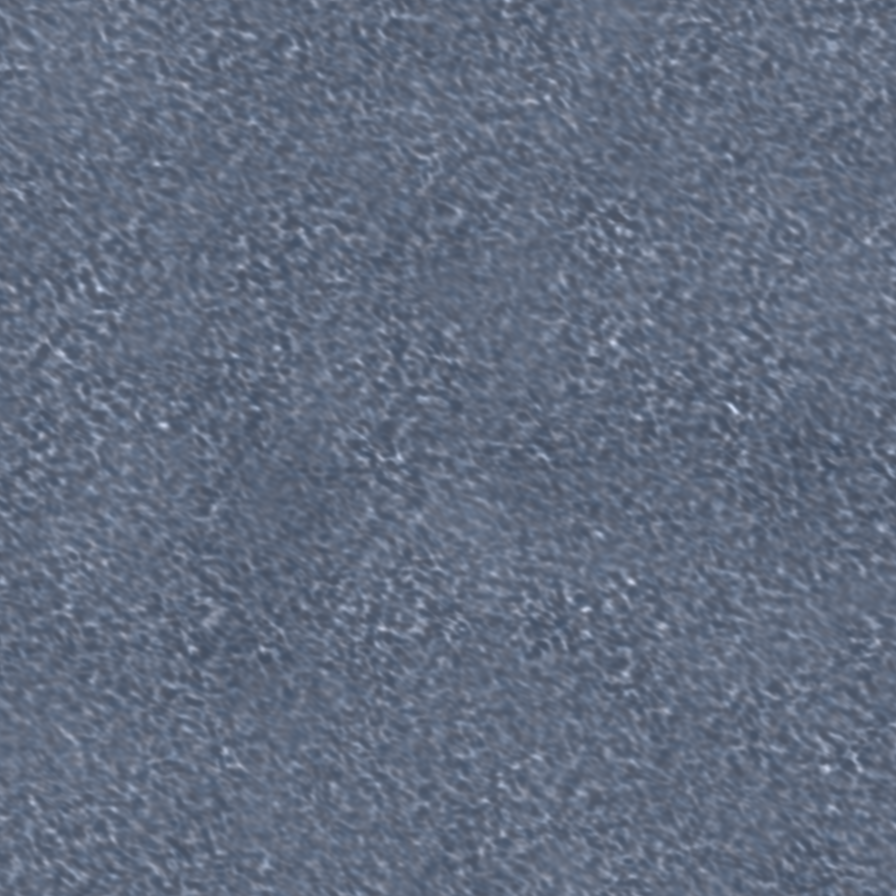
A WebGL 2 fragment shader for this texture:

```glsl
#version 300 es
precision highp float;

uniform vec2 u_resolution;
out vec4 fragColor;

// Random gradient in the square -1..1
vec2 hash2(vec2 cell) {
    vec2 k = vec2(dot(cell, vec2(127.1, 311.7)), dot(cell, vec2(269.5, 183.3)));
    return fract(sin(k) * 43758.5453) * 2.0 - 1.0;
}

float gradientNoise(vec2 p) {
    vec2 cell = floor(p);
    vec2 f = fract(p);
    vec2 s = f * f * (3.0 - 2.0 * f);
    float a = dot(hash2(cell), f);
    float b = dot(hash2(cell + vec2(1, 0)), f - vec2(1, 0));
    float c = dot(hash2(cell + vec2(0, 1)), f - vec2(0, 1));
    float d = dot(hash2(cell + vec2(1, 1)), f - vec2(1, 1));
    return mix(mix(a, b, s.x), mix(c, d, s.x), s.y);
}

// Coordinates along and across a direction given by its angle
vec2 alongAcross(vec2 p, float angle) {
    vec2 dir = vec2(cos(angle), sin(angle));
    return vec2(dot(p, dir), dot(p, vec2(-dir.y, dir.x)));
}

// Broad, soft variation over the surface
float mottle(vec2 p) {
    float sum = 0.0;
    float weight = 0.6;
    for (int i = 0; i < 3; i++) {
        sum += weight * gradientNoise(p);
        p = alongAcross(p, 0.9) * 2.1 + 13.7;
        weight *= 0.75;
    }
    return sum;
}

// Short nubs leaning down to the right
float grain(vec2 p) {
    float coarse = gradientNoise(alongAcross(p, -0.68) * vec2(66.0, 104.0));
    float fine = gradientNoise(alongAcross(p, -0.5) * vec2(112.0, 168.0) + 41.3);
    return 0.75 * coarse + 0.48 * fine;
}

void main() {
    vec2 p = gl_FragCoord.xy / min(u_resolution.x, u_resolution.y);

    // Bend the grain slightly so that its direction wanders
    vec2 bend = vec2(gradientNoise(p * 19.0 + 5.2), gradientNoise(p * 19.0 + 71.8));
    float nubs = grain(p + 0.007 * bend);

    // Relief is stronger in some patches, and highlights outreach the shadows
    nubs *= 1.0 + 1.3 * mottle(p * 8.0 + 23.0);
    float relief = nubs + 0.9 * (nubs * nubs - 0.025);
    float light = 0.31 * relief + 0.07 * mottle(p * 5.0 + 3.0);

    // Slate blue with faint warm and cool flecks
    float warmth = gradientNoise(alongAcross(p, -0.6) * vec2(58.0, 80.0) + 90.4);
    vec3 colour = vec3(0.386, 0.428, 0.503) + light * vec3(1.0, 1.0, 1.03);
    colour += warmth * vec3(0.035, 0.0, -0.03);

    fragColor = vec4(colour, 1.0);
}
```
